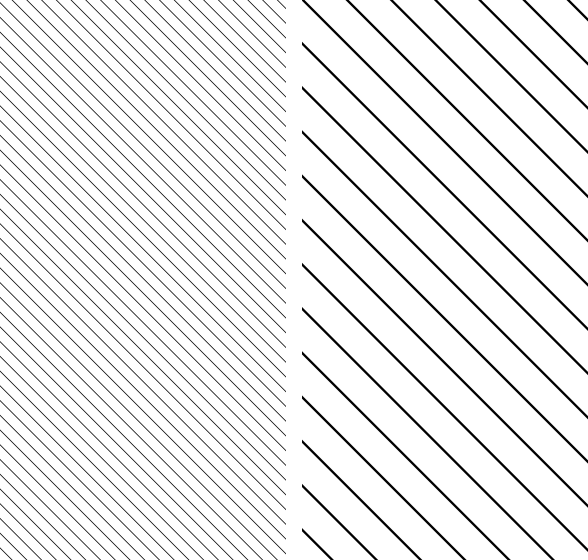
Left: the whole. Right: its middle third, enlarged.
A Shadertoy shader for this pattern:

```glsl
// Thin black diagonal lines, evenly spaced on white, falling to the right at 45 degrees.

const vec3 PAPER = vec3(1.0);
const vec3 INK = vec3(0.0);
const float REPEATS_DOWN = 38.0;    // lines crossed along the canvas height
const float PHASE = 0.178;          // offset of the first line, in repeats
const float LINE_WIDTH = 0.00195;   // measured vertically, in canvas heights

// Signed distance to the nearest line in a repeating set, in units of x.
float nearestLine(float x, float repeats, float phase) {
    return (fract(x * repeats - phase + 0.5) - 0.5) / repeats;
}

// Share of a square pixel lying on one side of a 45 degree edge; t is in pixels.
float diagonalEdge(float t) {
    t = clamp(t, -1.0, 1.0);
    return 0.5 + t - 0.5 * t * abs(t);
}

// Share of a pixel covered by a diagonal band of the given width.
float diagonalBand(float dist, float width, float pixel) {
    float halfWidth = 0.5 * width;
    return diagonalEdge((dist + halfWidth) / pixel)
         - diagonalEdge((dist - halfWidth) / pixel);
}

void mainImage(out vec4 fragColor, in vec2 fragCoord) {
    vec2 p = fragCoord / iResolution.y;
    float pixel = 1.0 / iResolution.y;

    // Constant along each line, growing downward from the top left corner.
    float across = 1.0 - p.y - p.x;

    float dist = nearestLine(across, REPEATS_DOWN, PHASE);
    float coverage = diagonalBand(dist, LINE_WIDTH, pixel);
    fragColor = vec4(mix(PAPER, INK, coverage), 1.0);
}
```
